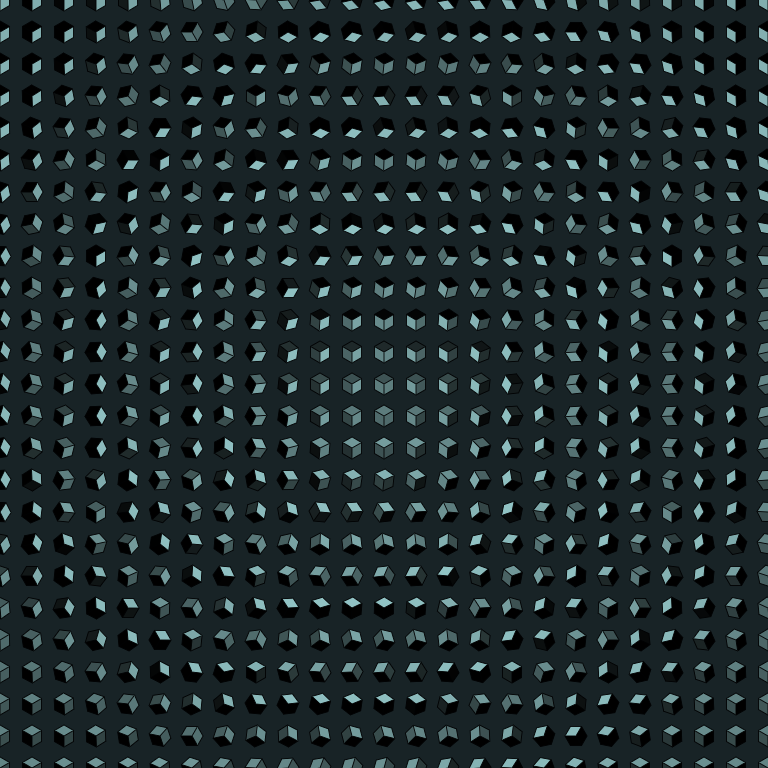
Write a three.js fragment shader that draws this pattern.

```glsl
// Grid of small outlined cubes, 24 intervals each way, seen corner-on.
// Each cube turns clockwise with its distance from the centre, and its three
// visible faces are lit by one lamp floating just below the middle.

varying vec2 vUv;

// Share of a pixel covered by a line of the given half width.
float lineCoverage(float dist, float halfWidth, float pixel) {
  return clamp(0.5 + (halfWidth - dist) / pixel, 0.0, 1.0)
       - clamp(0.5 - (halfWidth + dist) / pixel, 0.0, 1.0);
}

void main() {
  // Cubes sit on whole grid points, so the border cuts through the outer ones.
  vec2 grid = vUv * 24.0;
  float pixel = max(fwidth(grid.x), 0.0001);
  vec2 id = floor(grid + 0.5);
  vec2 local = grid - id;
  vec2 fromCentre = id - 12.0;

  // One full clockwise turn between the calm middle and the calm corners.
  float turn = -radians(360.0) * smoothstep(2.0, 14.8, length(fromCentre));

  // Directions of the top, left and right faces.
  vec3 angle = radians(vec3(90.0, 210.0, 330.0)) + turn;
  vec3 faceX = cos(angle);
  vec3 faceY = sin(angle);

  // The face reaching furthest towards the point owns it; differences of
  // reach, scaled by sqrt(3), are distances to the cube's edges.
  vec3 reach = (local.x * faceX + local.y * faceY) / sqrt(3.0);
  vec3 rival = max(reach.yzx, reach.zxy);
  float highest = max(reach.x, rival.x);
  float lowest = min(reach.x, min(reach.y, reach.z));
  float middle = -highest - lowest;
  float outline = highest - lowest - 0.299;
  float spoke = highest - middle;

  // Lambert light on each face from the lamp, four cells above the plane.
  vec3 lamp = normalize(vec3(vec2(0.0, -0.7) - fromCentre, 4.0));
  vec3 light = max(0.816 * (lamp.x * faceX + lamp.y * faceY) + 0.577 * lamp.z, 0.0);
  vec3 weight = clamp(0.5 + (reach - rival) / pixel, 0.0, 1.0);
  float shade = dot(weight, light) / dot(weight, vec3(1.0));

  // Background, lit faces, then black edges.
  float inside = clamp(0.5 - outline / pixel, 0.0, 1.0);
  float ink = max(lineCoverage(abs(outline), 0.014, pixel),
                  lineCoverage(spoke, 0.014, pixel) * inside);
  vec3 color = mix(vec3(0.094, 0.137, 0.149), vec3(0.57, 0.765, 0.77) * shade, inside);
  gl_FragColor = vec4(mix(color, vec3(0.0, 0.004, 0.008), ink), 1.0);
}
```
